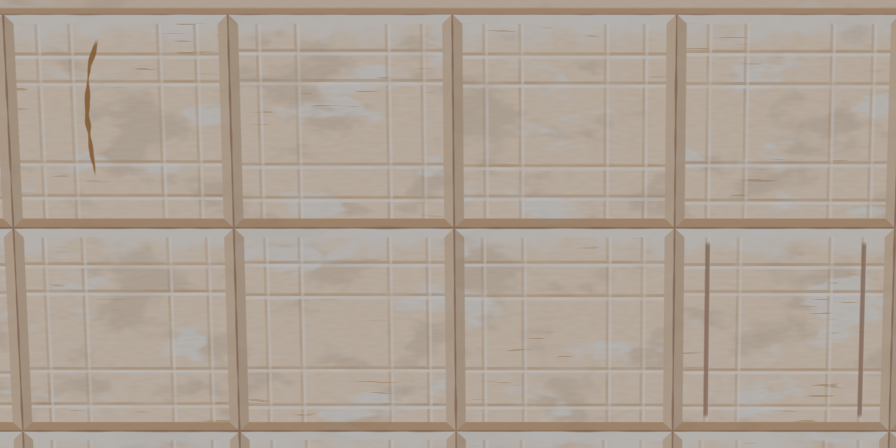
Write a Shadertoy shader that draws this texture.

```glsl
const vec3 PAINT = vec3(0.71, 0.66, 0.61);
const vec3 DULL  = vec3(0.67, 0.62, 0.57);
const vec3 CHALK = vec3(0.70, 0.69, 0.68);
const vec3 SIDE  = vec3(0.65, 0.58, 0.51);
const vec3 SHADE = vec3(0.61, 0.51, 0.41);
const vec3 SEAM  = vec3(0.50, 0.40, 0.34);
const vec3 RUST  = vec3(0.50, 0.34, 0.19);
const float BEVEL = 0.045;

vec2 hash2(vec2 p) {
    vec3 q = fract(p.xyx * vec3(0.1031, 0.1030, 0.0973));
    q += dot(q, q.yzx + 33.33);
    return fract((q.xx + q.yz) * q.zy);
}

float gradientDot(vec2 cell, vec2 offset) {
    return dot(hash2(cell) * 2.0 - 1.0, offset);
}

float gradientNoise(vec2 p) {
    vec2 i = floor(p), f = fract(p);
    vec2 u = f * f * f * (f * (f * 6.0 - 15.0) + 10.0);
    vec2 e = vec2(1.0, 0.0);
    return mix(mix(gradientDot(i, f), gradientDot(i + e, f - e), u.x),
               mix(gradientDot(i + e.yx, f - e.yx), gradientDot(i + 1.0, f - 1.0), u.x), u.y);
}

float fbm(vec2 p) {
    float sum = 0.0, gain = 1.0;
    for (int i = 0; i < 4; i++) {
        sum += gain * gradientNoise(p);
        p = p * 2.03 + 17.7;
        gain *= 0.55;
    }
    return sum;
}

float band(float d, float halfWidth, float aa) {
    return 1.0 - smoothstep(halfWidth - aa, halfWidth + aa, abs(d));
}

// Four carved lines: x is the shaded wall, y the lit wall
vec2 grooves(float x, vec4 rails, float halfWidth, float aa) {
    vec2 walls = vec2(0.0);
    for (int i = 0; i < 4; i++) {
        float d = x - rails[i];
        walls = max(walls, vec2(band(d + halfWidth, halfWidth, aa),
                                band(d - halfWidth, halfWidth, aa)));
    }
    return walls;
}

vec4 jitteredRails(vec4 rails, vec2 id) {
    return rails + 0.028 * (vec4(hash2(id + 21.0), hash2(id + 47.0)) - 0.5);
}

// Panel coordinates with a slight lean; y counts rows downward
vec2 panelGrid(vec2 p) {
    float drop = 0.969 - p.y;
    float x = p.x - (1.0 - p.y) * 0.05 * (1.0 - 0.8 * p.x);
    return vec2((x - 0.005) / 0.502, drop / 0.4915 * (1.0 + 0.06 * drop));
}

vec3 paintedWood(vec2 p, vec2 id) {
    float mottle = fbm(p * vec2(5.0, 9.0) + id * 3.1);
    vec3 col = mix(PAINT, DULL, smoothstep(0.05, 0.4, mottle));
    float chalk = fbm(p * vec2(4.0, 10.0) + id * 7.3 + 40.0);
    col = mix(col, CHALK, 0.9 * smoothstep(0.18, 0.4, chalk));
    return col + 0.018 * gradientNoise(p * vec2(35.0, 130.0));
}

float cracks(vec2 p, vec2 id) {
    float fibre = gradientNoise(p * vec2(11.0, 125.0) + id * 5.0);
    float zone = gradientNoise(p * vec2(4.0, 7.0) + id * 11.0);
    return smoothstep(0.28, 0.42, fibre) * smoothstep(0.05, 0.3, zone);
}

float rustStreak(vec2 p, float aa) {
    float h = p.y - 0.76;
    float centre = 0.193 + h * h + 0.006 * gradientNoise(vec2(p.y * 30.0, 2.5));
    float width = 0.004 + 0.007 * gradientNoise(vec2(p.y * 26.0, 8.3));
    return band(p.x - centre, width, aa) * band(h, 0.145, 0.01);
}

vec3 panel(vec2 p, vec2 c, vec2 id, float aa) {
    vec2 border = min(c, 1.0 - c);
    float edge = min(border.x, border.y);
    vec3 wood = paintedWood(p, id);

    // Chalky wear below the upper edge and fine splits along the grain
    float topWear = 1.0 - smoothstep(0.04, 0.15, c.y + 0.12 * fbm(p * vec2(9.0, 14.0)));
    vec3 col = mix(wood, CHALK, 0.85 * topWear);
    col = mix(col, SHADE, 0.65 * cracks(p, id));

    // Carved plaid
    vec4 railsX = jitteredRails(vec4(0.145, 0.305, 0.70, 0.87), id);
    vec4 railsY = jitteredRails(vec4(0.18, 0.325, 0.70, 0.865), id + 9.0);
    vec2 across = grooves(c.y, railsY, 0.0075, aa);
    vec2 down = grooves(c.x, railsX, 0.0065, aa);
    float wear = 0.75 + 0.5 * gradientNoise(p * 13.0);
    col = mix(col, SHADE, wear * max(0.65 * across.x, 0.42 * down.x));
    col = mix(col, CHALK + 0.03, wear * max(0.8 * across.y, 0.6 * down.y));

    // One panel has its outer upright grooves stripped bare
    float bare = max(band(c.x - railsX.x, 0.010, aa), band(c.x - railsX.w, 0.010, aa));
    bare *= float(id == vec2(3.0, 1.0)) * smoothstep(0.06, 0.09, border.y);
    col = mix(col, SEAM, 0.8 * bare);

    // Mitred bevel, lit from above
    vec3 upright = mix(SIDE - 0.02, SIDE + 0.015, step(0.5, c.x));
    vec3 level = mix(mix(PAINT, CHALK, 0.85), SHADE, step(0.5, c.y));
    vec3 slope = mix(upright, level, smoothstep(-aa, aa, border.x - border.y));
    slope += 0.3 * (wood - PAINT);
    col = mix(slope, col, smoothstep(BEVEL - aa, BEVEL + aa, edge));

    // Open joint between panels
    float gap = 0.004 + 0.004 * gradientNoise(p * 17.0);
    float joint = 1.0 - smoothstep(gap - aa, gap + aa, edge);
    return mix(col, SEAM, 0.9 * joint);
}

void mainImage(out vec4 fragColor, in vec2 fragCoord) {
    vec2 p = fragCoord / iResolution.y;
    float aa = 1.0 / iResolution.y;
    vec2 grid = panelGrid(p);
    vec3 col = panel(p, fract(grid), floor(grid), 2.0 * aa);

    // Plain rail above the panels, shaded at its lower lip
    vec3 rail = mix(paintedWood(p, vec2(5.0)), SIDE, 0.4);
    rail = mix(SHADE, rail, smoothstep(0.010, 0.016, -grid.y * 0.49));
    col = mix(col, rail, smoothstep(-aa, aa, -grid.y * 0.49));

    col = mix(col, RUST, 0.85 * rustStreak(p, aa));
    fragColor = vec4(col, 1.0);
}
```
